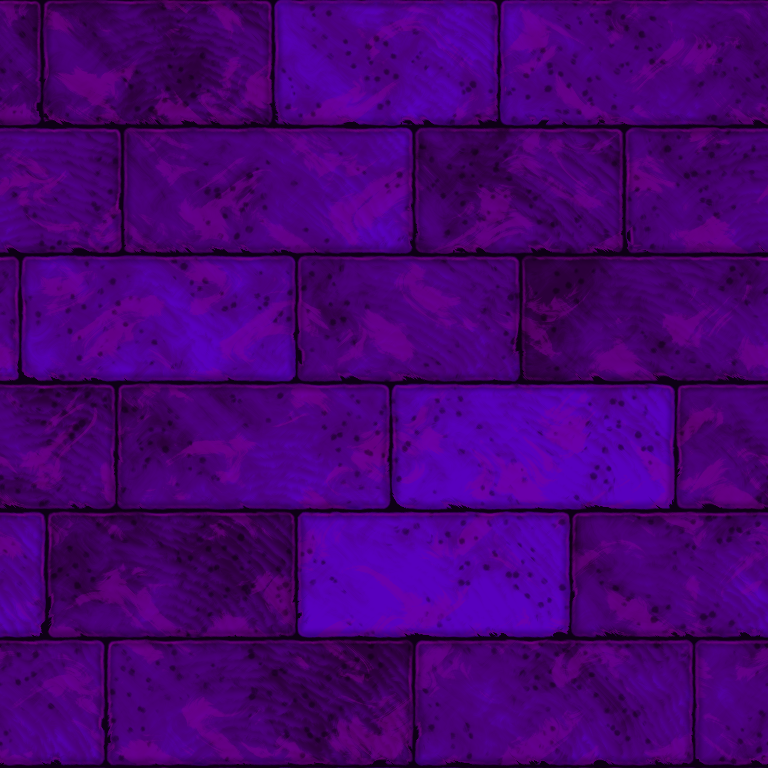
Reproduce this texture procedurally as a WebGL 2 fragment shader.

```glsl
#version 300 es
precision highp float;
// Draws a worn violet brick wall: six staggered courses of three uneven bricks each.

uniform vec2 u_resolution;
out vec4 fragColor;

const float COURSES = 6.0;
const vec3 MORTAR = vec3(0.055, 0.0, 0.085);
const vec3 SHADOW = vec3(0.17, 0.0, 0.23);
const vec3 VIOLET = vec3(0.29, 0.0, 0.475);
const vec3 BLUE = vec3(0.345, 0.0, 0.74);
const vec3 MAGENTA = vec3(0.47, 0.0, 0.60);
const vec3 ROSE = vec3(0.60, 0.0, 0.50);

struct Brick {
    vec2 local;     // offset from the brick centre
    vec2 halfSize;
    vec2 seed;
    float tone;     // 0 is dark plum, 1 is bright blue
    float tilt;     // change of tone from left to right
};

vec2 hash2(vec2 p) {
    vec3 q = fract(p.xyx * vec3(0.1031, 0.1030, 0.0973));
    q += dot(q, q.yzx + 33.33);
    return fract((q.xx + q.yz) * q.zy);
}

// Distance to the nearest scattered cell centre.
float cellular(vec2 p) {
    vec2 cell = floor(p);
    float nearest = 2.0;
    for (int y = -1; y <= 1; y++)
        for (int x = -1; x <= 1; x++) {
            vec2 c = cell + vec2(x, y);
            nearest = min(nearest, distance(p, c + hash2(c)));
        }
    return nearest;
}

// Folded sine layers, roughly -0.8 to 0.8.
float layeredSines(vec2 p) {
    float sum = 0.0, amplitude = 0.5;
    for (int i = 0; i < 6; i++) {
        p += 0.85 * sin(p.yx * 1.1 + float(i) * 1.7);
        sum += amplitude * sin(p.x) * sin(p.y);
        p = mat2(1.36, 1.04, -1.04, 1.36) * p + 2.3;
        amplitude *= 0.62;
    }
    return sum;
}

float roundedBox(vec2 p, vec2 halfSize, float radius) {
    vec2 q = abs(p) - halfSize + radius;
    return length(max(q, 0.0)) + min(max(q.x, q.y), 0.0) - radius;
}

// Joint positions alternate by course and drift in slow waves.
vec3 courseJoints(float row) {
    float odd = mod(row, 2.0);
    vec3 drift = vec3(-0.018, -0.02, -0.05)
        * sin(vec3(1.9, 2.094, 0.8) * (row - vec3(1.3, -0.75, -1.46)));
    return vec3(0.044, 0.376, 0.696) + odd * vec3(0.106, 0.153, 0.163) + drift;
}

Brick findBrick(vec2 uv) {
    float down = (1.0 - uv.y + 0.002) * COURSES;
    float row = mod(floor(down), COURSES);
    vec3 joints = courseJoints(row);
    float x = uv.x < joints.x ? uv.x + 1.0 : uv.x;
    int k = x < joints.y ? 0 : (x < joints.z ? 1 : 2);
    float left = joints[k];
    float right = k == 2 ? joints.x + 1.0 : joints[k + 1];

    vec3 tones = vec3(0.42, 0.60, 0.35)
        + vec3(0.22, 0.36, 0.10) * sin(1.4 * (row - vec3(0.9, 2.4, -1.0)));
    float sloped = k == 1 ? 0.15 : abs(mod(row, 2.0) - 1.0 + 0.5 * float(2 - k) - float(k == 0));
    if (k != 1) sloped = (k == 0) == (mod(row, 2.0) > 0.5) ? 1.0 : 0.1;

    Brick b;
    b.local = vec2(x - 0.5 * (left + right), (0.5 - fract(down)) / COURSES);
    b.halfSize = 0.5 * vec2(right - left, 1.0 / COURSES);
    b.seed = vec2(row * 7.3 + 2.0, float(k) * 11.7 + 5.0);
    b.tone = tones[k];
    b.tilt = sloped * cos(0.8 * (row - 2.0 - 0.5 * float(k)));
    return b;
}

vec3 toneRamp(float t) {
    vec3 low = mix(SHADOW, VIOLET, smoothstep(-0.1, 0.48, t));
    return mix(low, BLUE, smoothstep(0.40, 1.05, t));
}

// Cloudy pigment, curved tool strokes, flakes and pits.
vec3 brickFace(Brick b) {
    vec2 p = b.local, unit = b.local / b.halfSize;
    float cloud = layeredSines(p * 24.0 + b.seed);
    float grain = layeredSines(p * 95.0 + b.seed.yx);
    vec2 rnd = hash2(b.seed);
    float arc = length(p - vec2(0.25 * rnd.x - 0.2, -0.19));
    float strokes = sin(arc * 480.0 + 5.0 * cloud + 2.0 * grain);
    float strokeArea = smoothstep(0.1, 0.9, rnd.y + 0.7 * cloud) * smoothstep(-1.0, 0.4, unit.x);

    float tone = b.tone + 0.30 * b.tilt * unit.x - 0.07 * unit.y;
    tone += 0.30 * cloud + 0.15 * grain + 0.09 * strokes * strokeArea;
    vec3 color = toneRamp(tone);

    float patches = layeredSines(p * vec2(30.0, 38.0) + b.seed * 1.7);
    float flakes = smoothstep(0.18, 0.48, patches + 0.25 * grain - 0.12 * unit.y);
    color = mix(color, mix(MAGENTA, ROSE, 0.4 * rnd.x), 0.45 * flakes);
    float pits = 1.0 - smoothstep(0.06, 0.26, cellular(p * 48.0 + b.seed) + 0.12 * grain);
    return color * (1.0 - 0.42 * pits * smoothstep(-0.1, 0.3, -cloud));
}

void main() {
    vec2 uv = gl_FragCoord.xy / u_resolution;
    float soft = max(0.0014, 0.75 / u_resolution.y);
    Brick b = findBrick(uv);

    // Ragged outline with chips along the lower edge
    float wear = layeredSines(b.local * 70.0 + b.seed);
    float lower = smoothstep(0.2, -0.9, b.local.y / b.halfSize.y);
    float edge = roundedBox(b.local, b.halfSize - vec2(0.0016, 0.0022), 0.009);
    edge += 0.0016 * wear + 0.005 * lower * smoothstep(0.2, 0.6, wear);

    // Shaded border, lit rim and mortar
    vec3 color = brickFace(b);
    color *= 1.0 - 0.30 * smoothstep(-0.014, -0.001, edge);
    float rim = smoothstep(-0.006, -0.0025, edge) * (1.0 - smoothstep(-0.0025, 0.0005, edge));
    color = mix(color, mix(MAGENTA, ROSE, 0.35), rim * (0.42 - 0.2 * lower + 0.4 * wear));
    color = mix(color, MORTAR, smoothstep(-soft, soft, edge));
    fragColor = vec4(clamp(color, 0.0, 1.0), 1.0);
}
```
